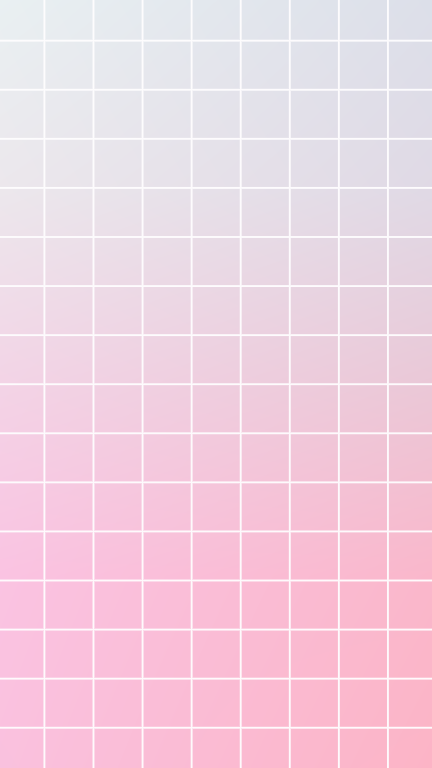
This pattern is drawn by a Shadertoy shader. Its source:

```glsl
// A fine white square grid over a soft pastel wash, pale blue-grey to pink.
// The wash blends left and right colour stops down the canvas; the grid is
// the distance to the nearest line of a repeated square cell.

#define PITCH 0.1136               // cell size, in canvas widths
#define ORIGIN vec2(0.1028, 0.0932) // one grid crossing, in canvas widths
#define LINE_WIDTH 0.0044          // in canvas widths
#define LINE_COLOR vec3(0.995, 0.99, 0.995)
#define LINE_OPACITY 0.96
#define STOPS 5

// Colour stops from top to bottom along each side
const vec3 LEFT[STOPS] = vec3[STOPS](
    vec3(0.914, 0.941, 0.949),
    vec3(0.925, 0.906, 0.926),
    vec3(0.953, 0.830, 0.902),
    vec3(0.981, 0.765, 0.886),
    vec3(0.978, 0.757, 0.871));
const vec3 RIGHT[STOPS] = vec3[STOPS](
    vec3(0.863, 0.875, 0.914),
    vec3(0.878, 0.851, 0.898),
    vec3(0.918, 0.784, 0.843),
    vec3(0.980, 0.718, 0.796),
    vec3(0.988, 0.706, 0.776));

// Sum of the stops, each weighted by its nearness to this height
vec3 wash(vec2 uv) {
    float t = clamp(1.0 - uv.y, 0.0, 1.0) * float(STOPS - 1);
    vec3 color = vec3(0.0);
    for (int i = 0; i < STOPS; i++) {
        float weight = max(0.0, 1.0 - abs(t - float(i)));
        color += weight * mix(LEFT[i], RIGHT[i], uv.x);
    }
    return color;
}

// Antialiased coverage of the grid lines
float gridLines(vec2 p, float pixel) {
    vec2 toLine = abs(fract((p - ORIGIN) / PITCH + 0.5) - 0.5) * PITCH;
    vec2 cover = clamp((0.5 * LINE_WIDTH - toLine) / pixel + 0.5, 0.0, 1.0);
    return max(cover.x, cover.y);
}

void mainImage(out vec4 fragColor, in vec2 fragCoord) {
    vec2 uv = fragCoord / iResolution.xy;
    float pixel = 1.0 / iResolution.x;
    float line = gridLines(fragCoord * pixel, pixel);
    fragColor = vec4(mix(wash(uv), LINE_COLOR, line * LINE_OPACITY), 1.0);
}
```
